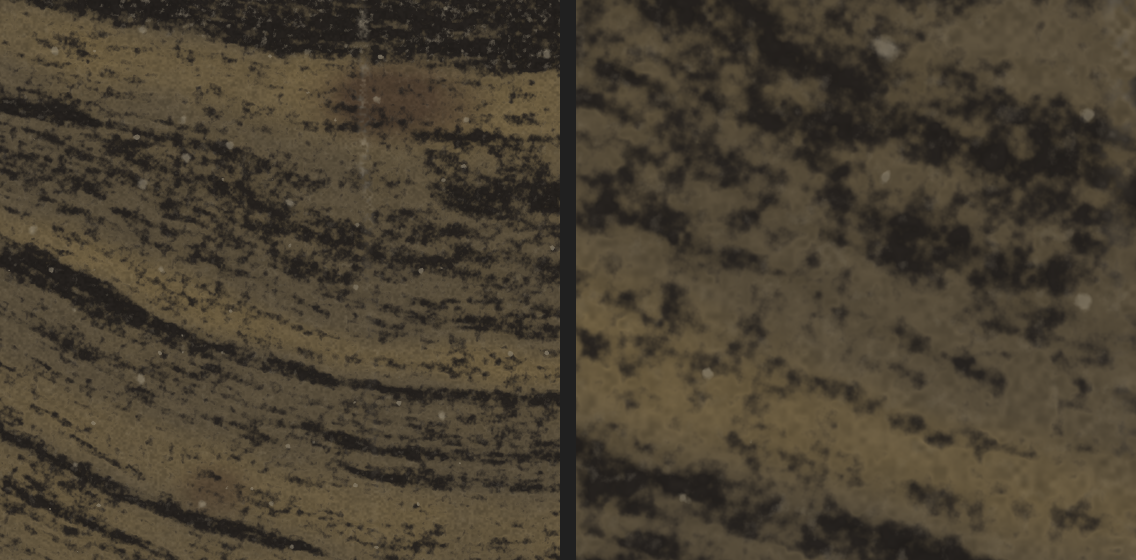
Left, the full canvas; right, a detail of the centre.
This texture is drawn by a WebGL 2 fragment shader. Its source:

```glsl
#version 300 es
precision highp float;
// Draped layers of weathered rock: tan and grey-brown beds cut by ragged
// dark seams. Depth is bent into strata, a density of dark grains is summed
// per stratum, and layered noise breaks it into streaks and specks.

#define SEAM_COUNT 12
#define DARK vec3(0.120, 0.108, 0.100)
#define GREY_BROWN vec3(0.350, 0.308, 0.235)
#define TAN vec3(0.450, 0.385, 0.262)
#define RUST vec3(0.285, 0.225, 0.175)
#define PALE vec3(0.56, 0.52, 0.44)
#define RAGGEDNESS 1.75
#define SPECK_DENSITY 0.42
#define STRAY_DENSITY 0.13
#define GRAIN 0.15
#define PALE_CELLS 26.0

uniform vec2 u_resolution;
out vec4 fragColor;

// Each seam: stratum depth, half thickness, middle x, half length.
const vec4 seams[SEAM_COUNT] = vec4[SEAM_COUNT](
    vec4(0.172, 0.021, 0.00, 0.20), vec4(0.165, 0.011, 0.36, 0.19),
    vec4(0.088, 0.010, 0.95, 0.24), vec4(0.147, 0.017, 0.885, 0.14),
    vec4(0.450, 0.029, 0.07, 0.22), vec4(0.452, 0.017, 0.43, 0.22),
    vec4(0.450, 0.014, 0.84, 0.34), vec4(0.770, 0.016, 0.18, 0.45),
    vec4(0.852, 0.014, 0.10, 0.26), vec4(0.552, 0.015, 0.78, 0.34),
    vec4(0.603, 0.013, 0.82, 0.23), vec4(0.255, 0.008, 0.50, 0.28));

float hash(vec2 p) {
    return fract(sin(dot(p, vec2(127.1, 311.7))) * 43758.5453);
}

float noise(vec2 p) {
    vec2 i = floor(p), f = fract(p);
    f = f * f * (3.0 - 2.0 * f);
    return mix(mix(hash(i), hash(i + vec2(1, 0)), f.x),
               mix(hash(i + vec2(0, 1)), hash(i + vec2(1, 1)), f.x), f.y);
}

// Layered noise, centred on zero.
float fbm(vec2 p) {
    float sum = 0.0, weight = 0.53;
    for (int i = 0; i < 4; i++) {
        sum += weight * (noise(p) - 0.5);
        p = mat2(1.6, 1.2, -1.2, 1.6) * p + 17.3;
        weight *= 0.5;
    }
    return sum;
}

// Streaks keep their direction at every octave.
float streaks(vec2 p) {
    return 0.6 * (noise(p) - 0.5) + 0.4 * (noise(p * 2.1 + 9.7) - 0.5);
}

float layer(float s, float top, float bottom, float soft) {
    return smoothstep(top - soft, top + soft, s)
         - smoothstep(bottom - soft, bottom + soft, s);
}

float blob(vec2 p, vec2 centre, vec2 radius) {
    return 1.0 - smoothstep(0.2, 1.4, length((p - centre) / radius));
}

// Thick seams are packed, thin ones sparse; all fade towards their tips.
float seamDensity(float s, float x) {
    float density = 0.0;
    for (int i = 0; i < SEAM_COUNT; i++) {
        vec4 seam = seams[i];
        float along = (x - seam.z) / seam.w;
        float taper = max(1.0 - along * along, 0.0);
        float across = abs(s - seam.x) / (seam.y * sqrt(taper) + 0.0005);
        float packing = mix(0.5, 0.92, smoothstep(0.008, 0.022, seam.y));
        packing *= smoothstep(0.0, 0.4, taper);
        density = max(density, packing * (1.0 - smoothstep(0.3, 1.8, across)));
    }
    return density;
}

// Scattered pale mineral specks, at most one per cell.
float paleSpecks(vec2 p) {
    vec2 q = p * PALE_CELLS, cell = floor(q);
    vec2 centre = 0.3 + 0.4 * vec2(hash(cell + 3.1), hash(cell + 8.6));
    float radius = mix(0.05, 0.2, pow(hash(cell + 5.4), 3.0));
    float d = length(fract(q) - centre) + 0.3 * fbm(p * 90.0);
    return step(0.9, hash(cell)) * (1.0 - smoothstep(radius * 0.4, radius * 1.5, d));
}

void main() {
    vec2 p = gl_FragCoord.xy / u_resolution;
    p.y = 1.0 - p.y;

    // Strata sink to the right and level out, more steeply at depth.
    float sag = mix(0.14, 0.27, smoothstep(0.1, 0.6, p.y));
    float s = p.y - sag * p.x * (2.0 - p.x);
    s += 0.03 * fbm(p * vec2(6.0, 8.0));
    vec2 bed = vec2(p.x, s);

    float cloud = fbm(p * 7.0 + 4.0);
    float streak = streaks(bed * vec2(13.0, 70.0));
    float clump = fbm(p * 82.0);
    float fine = noise(p * 230.0) - 0.5;

    // Tan and grey-brown beds with rusty stains.
    float warm = layer(s, -0.01, 0.10, 0.04) + layer(s, 0.36, 0.42, 0.025)
               + 0.75 * layer(s, 0.63, 0.74, 0.04) + 0.5 * layer(s, 0.79, 1.1, 0.03);
    warm = clamp(0.06 + 0.68 * warm + 0.9 * cloud + 0.35 * streak, 0.0, 1.0);
    vec3 colour = mix(GREY_BROWN, TAN, warm);
    float stain = blob(p, vec2(0.71, 0.18), vec2(0.14, 0.07))
                + 0.6 * blob(p, vec2(0.38, 0.88), vec2(0.07, 0.05));
    colour = mix(colour, RUST, clamp(stain * (0.8 + 2.0 * cloud), 0.0, 0.85));

    // Dark grains gather in seams, in the speckled bed and along the top.
    float top = 1.0 - smoothstep(-0.03, 0.006, s);
    float density = max(seamDensity(s, p.x), 0.83 * top);
    density = max(density, SPECK_DENSITY * layer(s, 0.17, 0.33, 0.04));
    density = max(density, 0.25 * layer(s, 0.43, 0.62, 0.04));
    density = max(density, STRAY_DENSITY);
    float ragged = 0.65 * streak + 0.85 * clump + 0.25 * fine + 0.25 * cloud;
    float dark = smoothstep(0.02, 0.92, density + RAGGEDNESS * ragged);
    colour = mix(colour, DARK, 0.95 * dark);
    float dust = smoothstep(0.06, 0.4, fbm(p * 110.0 + 31.0));
    colour = mix(colour, PALE, dust * (0.10 + 0.25 * top + 0.2 * density));

    // Pale upright scratch, specks and surface grain.
    float scratchX = 0.643 + 0.03 * p.y + 0.02 * fbm(vec2(2.0, p.y * 30.0));
    float scratch = 1.0 - smoothstep(0.001, 0.014, abs(p.x - scratchX));
    scratch *= mix(0.28, 0.08, smoothstep(0.3, 0.5, p.y));
    scratch *= 0.7 + 3.5 * clump + 1.5 * fine;
    colour = mix(colour, PALE, clamp(scratch, 0.0, 0.5));
    colour = mix(colour, PALE, 0.6 * paleSpecks(p));
    colour *= 1.0 + GRAIN * (1.3 * fine + 1.6 * clump);
    fragColor = vec4(colour, 1.0);
}
```
